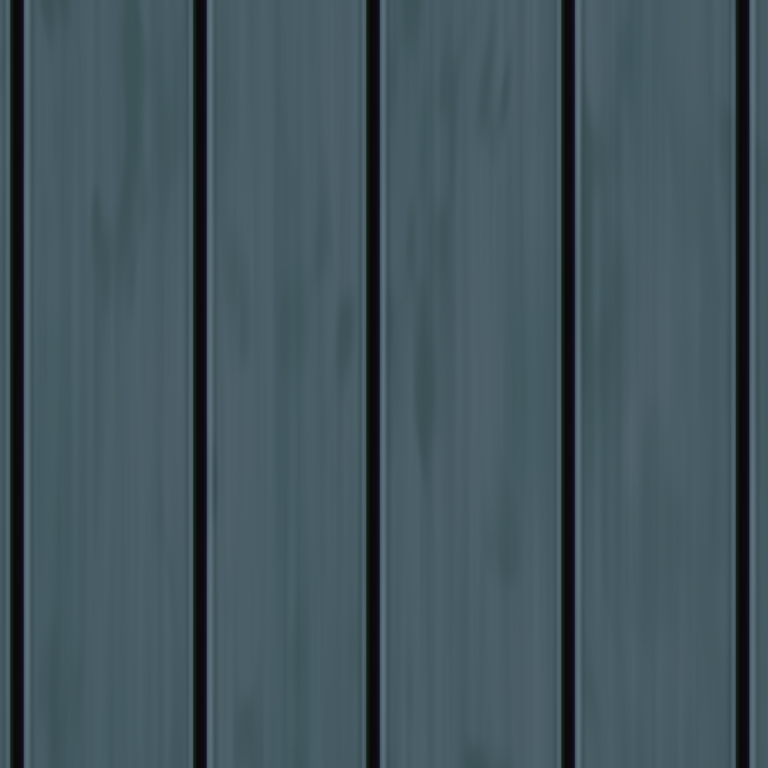
Write a WebGL 1 fragment shader that draws this texture.

```glsl
precision highp float;
// Blue-grey painted timber: four upright planks between five dark grooves.
// Each plank gets stretched value noise for grain and soft teal stains;
// each groove is shaded by signed distance, with a lit lip on its right.

uniform vec2 u_resolution;

const vec3 PAINT = vec3(0.283, 0.364, 0.396);
const vec3 STAIN = vec3(0.205, 0.300, 0.312);
const vec3 SHADOW = vec3(0.200, 0.280, 0.300);
const vec3 LIP = vec3(0.375, 0.450, 0.500);
const vec3 GROOVE_LEFT = vec3(0.065, 0.125, 0.090);
const vec3 GROOVE_CORE = vec3(0.040, 0.032, 0.035);
const vec3 GROOVE_RIGHT = vec3(0.070, 0.055, 0.140);
const float GROOVE_HALF = 0.0088;

float hash(vec2 p) {
  vec3 q = fract(p.xyx * vec3(0.1031, 0.1030, 0.0973));
  q += dot(q, q.yzx + 33.33);
  return fract((q.x + q.y) * q.z);
}

float noise(vec2 p) {
  vec2 cell = floor(p);
  vec2 f = fract(p);
  f = f * f * (3.0 - 2.0 * f);
  float low = mix(hash(cell), hash(cell + vec2(1.0, 0.0)), f.x);
  float high = mix(hash(cell + vec2(0.0, 1.0)), hash(cell + vec2(1.0)), f.x);
  return mix(low, high, f.y);
}

// Centre of a groove: even spacing with a small shift for unequal planks
float grooveCentre(float index) {
  float shift = index == 1.0 ? 0.0021 : index == 2.0 ? -0.0088
              : index == 3.0 ? 0.0090 : 0.0;
  return 0.0221 + 0.2362 * index + shift;
}

// Soft vertical line around an offset from the groove centre
float softLine(float d, float offset, float width) {
  float t = (d - offset) / width;
  return exp(-t * t);
}

// Painted wood with fine streaks, broad tone changes and drifting stains
vec3 woodColor(vec2 uv, float plank) {
  vec2 p = uv + vec2(plank * 7.31, plank * 3.17);
  float fine = noise(p * vec2(110.0, 1.6)) - 0.5;
  float hair = noise(p * vec2(230.0, 4.0) + 40.0) - 0.5;
  float broad = noise(p * vec2(13.0, 2.5) + 80.0) - 0.5;

  float drift = 0.05 * (noise(p * vec2(5.0, 3.0) + 17.0) - 0.5);
  vec2 bent = p + vec2(drift, 0.0);
  float streak = 0.65 * noise(bent * vec2(42.0, 5.5) + 9.0)
               + 0.35 * noise(bent * vec2(75.0, 10.0) + 23.0);
  float patches = smoothstep(0.25, 0.75, noise(p * vec2(9.0, 3.0) + 51.0));
  float stain = smoothstep(0.48, 0.85, streak) * mix(0.25, 0.9, patches);

  vec3 color = PAINT + 0.030 * fine + 0.014 * hair;
  color += broad * vec3(0.030, 0.018, 0.026);
  return mix(color, STAIN, 0.72 * stain);
}

// Dark channel, green on its left flank and violet on its right
vec3 grooveColor(float d, float y, float index) {
  vec3 color = mix(GROOVE_LEFT, GROOVE_CORE, smoothstep(-0.0075, -0.0025, d));
  color = mix(color, GROOVE_RIGHT, smoothstep(0.0030, 0.0070, d));
  float wear = noise(vec2(index * 5.3, y * 35.0));
  return color + 0.035 * wear * softLine(d, 0.0015, 0.0015) * vec3(0.5, 0.4, 1.0);
}

void main() {
  vec2 uv = gl_FragCoord.xy / u_resolution;
  float pixel = 1.0 / u_resolution.x;

  // Nearest groove and plank number
  float d = 1.0;
  float nearest = 0.0;
  float plank = 0.0;
  for (int i = 0; i < 5; i++) {
    float index = float(i);
    float offset = uv.x - grooveCentre(index);
    plank += step(0.0, offset);
    if (abs(offset) < abs(d)) {
      d = offset;
      nearest = index;
    }
  }

  // Plank face, then its edge shading
  vec3 color = woodColor(uv, mod(plank, 5.0));
  color = mix(color, SHADOW, 0.45 * softLine(d, 0.0200, 0.0030));
  color = mix(color, SHADOW, 0.40 * softLine(d, -0.0165, 0.0030));
  float lipWear = 0.75 + 0.25 * noise(vec2(nearest * 3.7, uv.y * 6.0));
  color = mix(color, LIP, lipWear * softLine(d, 0.0135, 0.0032));
  color = mix(color, LIP, 0.45 * lipWear * softLine(d, -0.0125, 0.0022));

  // Groove with a soft edge
  float blur = max(0.0012, pixel);
  float inside = 1.0 - smoothstep(GROOVE_HALF - blur, GROOVE_HALF + blur, abs(d));
  color = mix(color, grooveColor(d, uv.y, nearest), inside);

  gl_FragColor = vec4(color, 1.0);
}
```
